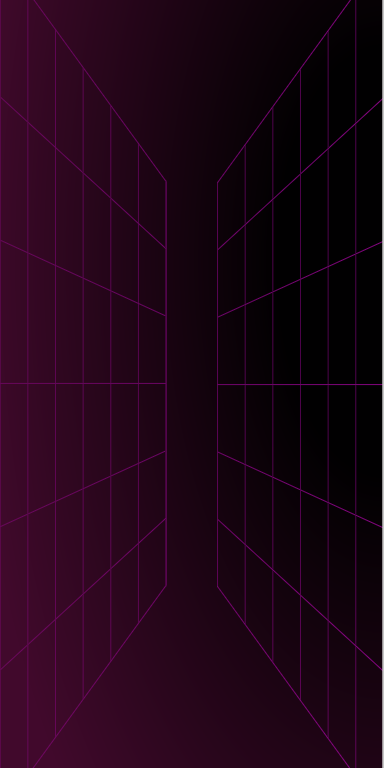
A WebGL 1 fragment shader for this background:

```glsl
precision highp float;

uniform vec2 u_resolution;

// Backdrop: dark ellipse at the right, plum glow towards the left
const vec3 GLOW_COLOR = vec3(0.255, 0.037, 0.172);
const vec3 SHADE_COLOR = vec3(0.002, 0.0, 0.002);
const vec2 SHADE_CENTER = vec2(1.0, 1.32);
const vec2 SHADE_RADII = vec2(1.0, 2.0);
const float RAMP_START = 0.27;
const float RAMP_END = 1.08;

// Wall grids, in units of the canvas width
const vec3 LINE_COLOR = vec3(0.61, 0.02, 0.59);
const float LINE_HALF_WIDTH = 0.0013;
const float LEFT_INNER_X = 0.4325;
const float RIGHT_INNER_X = 0.5665;
const float HORIZON_Y = 1.0;
const float HORIZON_SHIFT = 0.0015;
const float COLUMN_STEP = 0.072;
const float COLUMN_COUNT = 6.0;
const float ROW_STEP = 0.1753;
const float ROW_SPREAD = 0.458;
const float ROW_COUNT = 3.0;
const vec2 COLUMN_OPACITY = vec2(0.40, 0.52);
const vec2 ROW_OPACITY = vec2(0.45, 0.85);
const float INNER_EDGE_OPACITY = 0.75;

// Pale strip along the right border
const vec3 BORDER_COLOR = vec3(0.78);
const float BORDER_X = 0.9955;

float coverage(float signedDistance, float pixel) {
  return clamp(0.5 - signedDistance / pixel, 0.0, 1.0);
}

vec3 backdrop(vec2 p) {
  float d = length((p - SHADE_CENTER) / SHADE_RADII);
  float ramp = clamp((d - RAMP_START) / (RAMP_END - RAMP_START), 0.0, 1.0);
  return mix(SHADE_COLOR, GLOW_COLOR, ramp);
}

// outward: distance from the inner edge; height: offset from the horizon
float wallGrid(float outward, float height, float x, float innerOpacity, float pixel) {
  float spacing = ROW_STEP + ROW_SPREAD * max(outward, 0.0);

  // Rows fan out from the inner edge
  float row = clamp(floor(height / spacing + 0.5), -ROW_COUNT, ROW_COUNT);
  float rowDistance = abs(height - row * spacing) / length(vec2(1.0, row * ROW_SPREAD));
  float rowLine = coverage(rowDistance - LINE_HALF_WIDTH, pixel);
  rowLine *= coverage(-outward - LINE_HALF_WIDTH, pixel);

  // Upright columns end at the outermost rows
  float column = clamp(floor(outward / COLUMN_STEP + 0.5), 0.0, COLUMN_COUNT);
  float columnLine = coverage(abs(outward - column * COLUMN_STEP) - LINE_HALF_WIDTH, pixel);
  columnLine *= coverage(abs(height) - ROW_COUNT * spacing, pixel);

  float columnOpacity = mix(COLUMN_OPACITY.x, COLUMN_OPACITY.y, x);
  columnOpacity = column < 0.5 ? innerOpacity : columnOpacity;
  float rowOpacity = mix(ROW_OPACITY.x, ROW_OPACITY.y, x);
  return max(rowLine * rowOpacity, columnLine * columnOpacity);
}

void main() {
  vec2 p = gl_FragCoord.xy / u_resolution * vec2(1.0, 2.0);
  float pixel = 1.0 / u_resolution.x;
  float height = p.y - HORIZON_Y;

  vec3 color = backdrop(p);

  // Two facing walls
  float leftWall = wallGrid(LEFT_INNER_X - p.x, height - HORIZON_SHIFT, p.x,
                            INNER_EDGE_OPACITY, pixel);
  float rightWall = wallGrid(p.x - RIGHT_INNER_X, height + HORIZON_SHIFT, p.x,
                             COLUMN_OPACITY.y, pixel);
  color = mix(color, LINE_COLOR, max(leftWall, rightWall));

  // Border strip
  color = mix(color, BORDER_COLOR, coverage(BORDER_X - p.x, pixel));

  gl_FragColor = vec4(color, 1.0);
}
```
